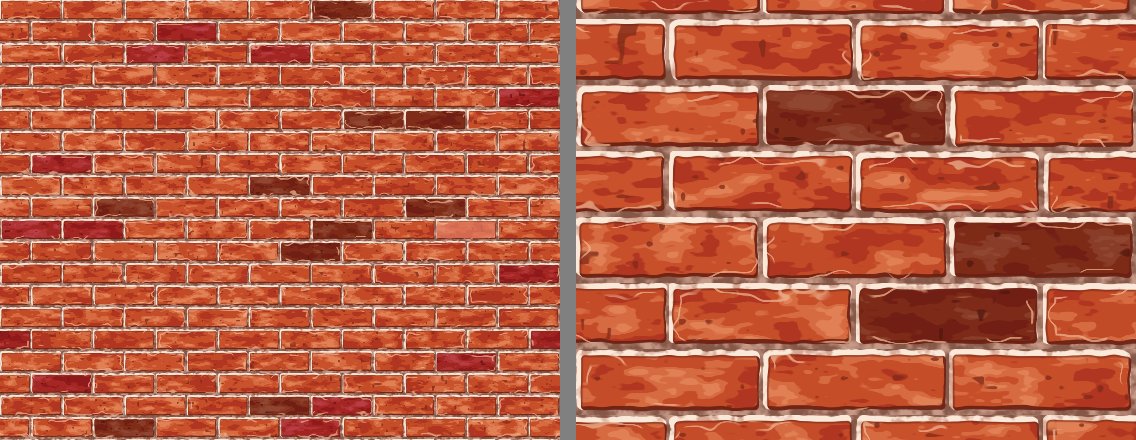
Left, the full canvas; right, a detail of the centre.
This texture is drawn by a Shadertoy shader. Its source:

```glsl
// Running-bond wall of weathered red bricks with pale, shadowed mortar.

float hash(vec2 p) {
    vec3 q = fract(p.xyx * vec3(0.1031, 0.1030, 0.0973));
    q += dot(q, q.yzx + 33.33);
    return fract((q.x + q.y) * q.z);
}

float noise(vec2 p) {
    vec2 i = floor(p), f = fract(p);
    f = f * f * (3.0 - 2.0 * f);
    return mix(mix(hash(i), hash(i + vec2(1, 0)), f.x),
               mix(hash(i + vec2(0, 1)), hash(i + vec2(1, 1)), f.x), f.y);
}

float fbm(vec2 p) {
    float sum = 0.0, amp = 0.55;
    for (int i = 0; i < 3; i++) {
        sum += amp * noise(p);
        p = p * 2.1 + 17.3;
        amp *= 0.5;
    }
    return sum / 0.9625;
}

float brickBox(vec2 p) {
    vec2 q = abs(p) - vec2(1.35, 0.415) + 0.07;
    return length(max(q, 0.0)) + min(max(q.x, q.y), 0.0) - 0.07;
}

// Soft step of about one pixel
float cover(float d, float px) {
    return smoothstep(-0.6 * px, 0.6 * px, d);
}

void mainImage(out vec4 fragColor, in vec2 fragCoord) {
    // 9 bricks across, 20 courses; lengths are in course heights
    vec2 grid = fragCoord / iResolution.xy * vec2(9.0, 20.0);
    float px = 20.0 / iResolution.y;
    grid.y -= 0.04;
    float row = floor(grid.y);
    grid.x += 0.5 * (1.0 - mod(row, 2.0));
    vec2 id = vec2(mod(floor(grid.x), 9.0), row);
    vec2 p = (fract(grid) - 0.5) * vec2(2.83, 1.0);
    vec2 seed = id * vec2(13.7, 9.1) + 40.0;

    // Uneven placement and worn outline
    p += (vec2(hash(seed), hash(seed + 5.0)) - 0.5) * vec2(0.05, 0.025);
    vec2 wobble = vec2(noise(p * 5.0 + seed), noise(p * 5.0 + seed + 60.0)) - 0.5;
    vec2 w = p + wobble * 0.035;
    float d = brickBox(w);

    // Mortar: cream above and left of each brick, shadow below and right
    float grit = fbm(grid * vec2(17.0, 6.0) + 80.0);
    float lit = cover(0.035 - brickBox(w + vec2(0.035, -0.045)) + 0.05 * (grit - 0.5), px);
    vec3 shadow = mix(vec3(0.52, 0.34, 0.28), vec3(0.78, 0.60, 0.53), smoothstep(0.3, 0.75, grit));
    vec3 cream = mix(vec3(0.84, 0.66, 0.58), vec3(0.98, 0.91, 0.85), smoothstep(0.25, 0.5, grit));
    vec3 mortar = mix(shadow, cream, lit);

    // Flat patches of lighter and deeper clay
    float patches = fbm(p * vec2(1.7, 4.2) + seed * 1.7);
    float shift = 0.09 * (hash(seed + 21.0) - 0.5);
    vec3 clay = mix(vec3(0.76, 0.29, 0.15), vec3(0.79, 0.32, 0.17), hash(seed + 3.0));
    clay = mix(clay, vec3(0.69, 0.21, 0.13), smoothstep(0.40, 0.36, patches + shift));
    clay = mix(clay, vec3(0.84, 0.42, 0.26), smoothstep(0.575, 0.61, patches + shift));
    clay = mix(clay, vec3(0.88, 0.50, 0.33), smoothstep(0.70, 0.73, patches + shift));
    float pits = noise(p * vec2(5.0, 7.0) + seed * 2.3);
    clay = mix(clay, vec3(0.50, 0.16, 0.09), 0.75 * smoothstep(0.89, 0.94, pits));

    // Overfired bricks, crimson or brown, and one faded brick
    float kind = hash(seed + 11.0);
    vec3 fired = kind > 0.94 ? vec3(0.64, 0.56, 0.60) : vec3(0.82, 0.48, 0.82);
    clay *= mix(vec3(1.0), fired, step(0.87, kind));
    float faded = step(distance(id, vec2(7.0, 9.0)), 0.5);
    clay = mix(clay, vec3(0.90, 0.52, 0.42), 0.65 * faded);

    // Dark lower and right faces with a thin outline
    float face = brickBox(w + vec2(0.03, -0.055)) + 0.06 * (patches - 0.5);
    clay = mix(clay, vec3(0.40, 0.12, 0.07), 0.9 * cover(face, px));
    clay = mix(clay, vec3(0.45, 0.15, 0.09), 0.6 * smoothstep(-0.045, -0.01, d));

    // Chipped edges traced by broken pale lines
    float chip = d + 0.07 + 0.22 * (noise(p * vec2(3.5, 5.0) + seed + 31.0) - 0.5);
    float broken = smoothstep(0.58, 0.68, noise(p * vec2(1.8, 3.0) + seed + 90.0));
    float chipLine = 1.0 - smoothstep(0.008, 0.008 + px, abs(chip));
    clay = mix(clay, vec3(0.93, 0.70, 0.56), 0.75 * broken * chipLine);

    fragColor = vec4(mix(clay, mortar, cover(d, px)), 1.0);
}
```
